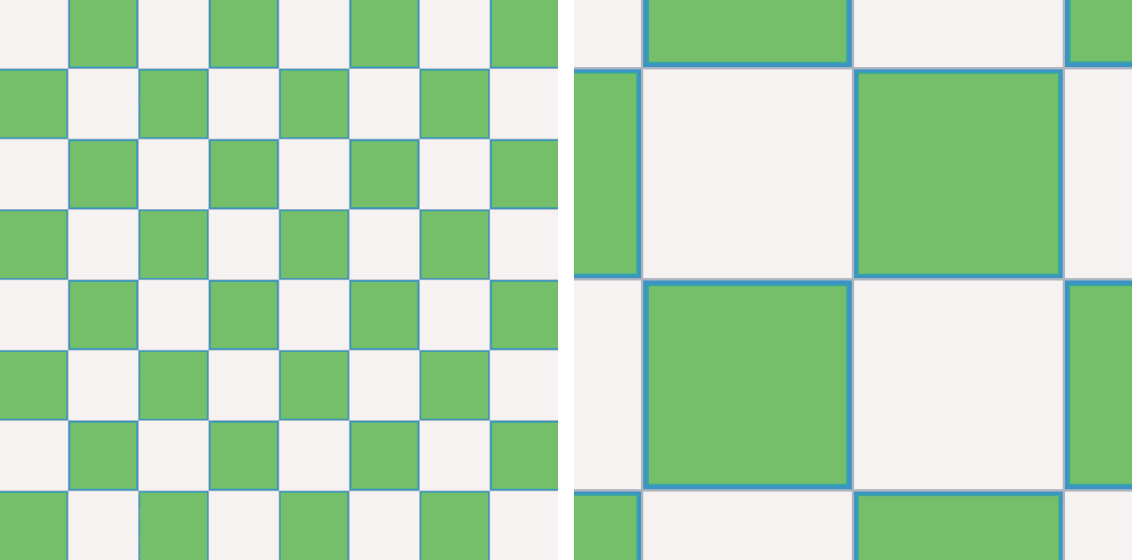
Left: the whole. Right: its middle third, enlarged.
A Shadertoy shader for this pattern:

```glsl
const float CELLS = 8.0;
const vec2 PITCH = vec2(0.1255, 0.12565);      // cell size, in canvas heights
const vec2 ORIGIN = vec2(-0.0038, -0.0022);    // lower left corner of the grid

const vec3 PAPER = vec3(0.97, 0.95, 0.95);
const vec3 GREEN = vec3(0.46, 0.75, 0.42);
const vec3 BLUE = vec3(0.23, 0.58, 0.77);
const vec3 GREY = vec3(0.68, 0.71, 0.75);
const vec3 TEAL = vec3(0.22, 0.65, 0.63);

// Depths are measured from the cell border into the green
const float FRINGE_START = -0.0007;
const float BLUE_START = 0.0007;
const float BLUE_WIDTH = 0.0020;
const float TEAL_WIDTH = 0.0010;
const float WIDTH_JITTER = 0.2;                // uneven strokes between sides
const float PARITY_SWING = 0.14;               // odd rows carry heavier strokes

const float WORN_COLUMN = 2.0;
const float WEAR_DEPTH = 0.0022;
const float WEAR_WIDTH = 0.0009;
const float WEAR_GRAINS = 256.0;
const float WEAR_AMOUNT = 0.45;

float hash(vec2 p) {
    vec3 q = fract(vec3(p.xyx) * 0.1031);
    q += dot(q, q.yzx + 33.33);
    return fract((q.x + q.y) * q.z);
}

// Antialiased coverage of everything deeper than the given edge
float coverage(float edge, float depth, float aa) {
    return smoothstep(edge - aa, edge + aa, depth);
}

void mainImage(out vec4 fragColor, in vec2 fragCoord) {
    vec2 p = fragCoord / iResolution.y;
    float aa = 0.6 / iResolution.y;

    // Cell index and distance to the nearest interior grid line
    vec2 grid = (p - ORIGIN) / PITCH;
    vec2 cell = clamp(floor(grid), 0.0, CELLS - 1.0);
    vec2 line = clamp(round(grid), 1.0, CELLS - 1.0);
    vec2 gap = abs(grid - line) * PITCH;
    bool isGreen = mod(cell.x + cell.y, 2.0) < 0.5;
    float depth = min(gap.x, gap.y) * (isGreen ? 1.0 : -1.0);

    // Each side of each cell gets its own stroke weight
    bool verticalSide = gap.x < gap.y;
    vec2 sideOffset = verticalSide ? vec2(line.x - cell.x, 0.0)
                                   : vec2(0.0, line.y - cell.y);
    float sideSeed = hash(cell * 3.0 + sideOffset + (verticalSide ? 17.0 : 41.0));
    float parity = mod(cell.y, 2.0) * 2.0 - 1.0;
    float weight = 1.0 + PARITY_SWING * parity + WIDTH_JITTER * (sideSeed - 0.5);
    float tealStart = BLUE_START + BLUE_WIDTH * weight;

    // Paper, soft grey fringe, blue stroke, teal transition, green fill
    vec3 color = mix(PAPER, GREY, coverage(FRINGE_START, depth, aa));
    color = mix(color, BLUE, coverage(BLUE_START, depth, aa));
    color = mix(color, TEAL, coverage(tealStart, depth, aa));
    color = mix(color, GREEN, coverage(tealStart + TEAL_WIDTH, depth, aa));

    // Speckled wear along the left side of one column
    if (isGreen && verticalSide && cell.x == WORN_COLUMN && line.x == WORN_COLUMN) {
        float grain = step(0.55, hash(vec2(floor(p.y * WEAR_GRAINS), cell.y)));
        float rowWear = WEAR_AMOUNT * hash(cell + 7.0);
        float band = 1.0 - smoothstep(0.0, WEAR_WIDTH + aa, abs(depth - WEAR_DEPTH));
        color = mix(color, GREY, band * grain * rowWear);
    }

    fragColor = vec4(color, 1.0);
}
```
